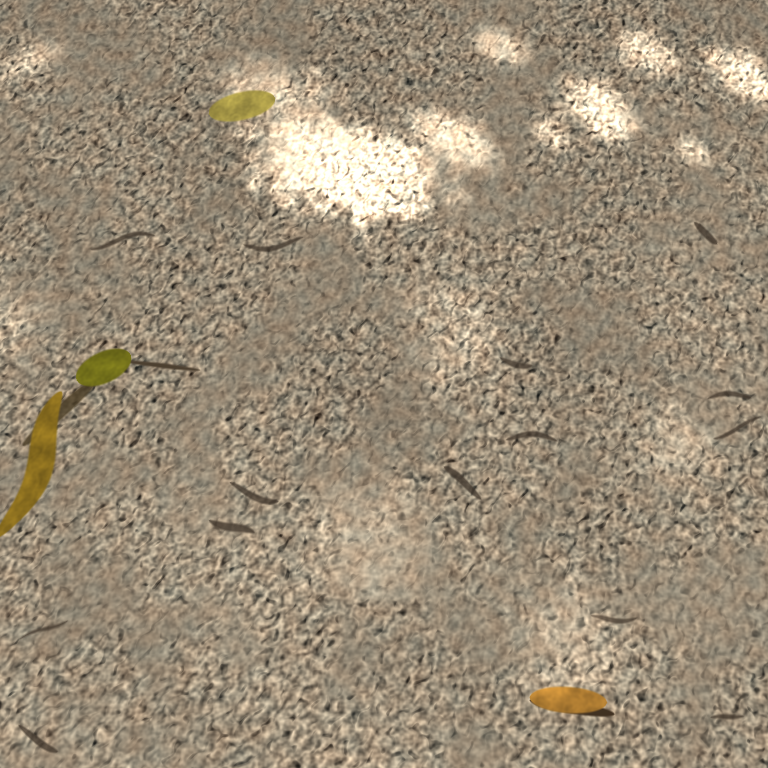
Write a WebGL 2 fragment shader that draws this texture.

```glsl
#version 300 es
precision highp float;
// Gritty stone ground in dappled sunlight, with a few fallen leaves and twigs.
// Stretched gradient noise makes the grains, soft warped ellipses the light,
// and tapered segments the litter.
uniform vec2 u_resolution;
out vec4 fragColor;

vec2 hash2(vec2 p) {
    vec3 a = fract(p.xyx * vec3(0.1031, 0.1030, 0.0973));
    a += dot(a, a.yzx + 33.33);
    return fract((a.xx + a.yz) * a.zy);
}

float cornerSlope(vec2 cell, vec2 offset) {
    float angle = 6.2832 * hash2(cell).x;
    return dot(vec2(cos(angle), sin(angle)), offset);
}

// Gradient noise, roughly -0.7 to 0.7
float noise(vec2 p) {
    vec2 i = floor(p), f = fract(p);
    vec2 s = f * f * f * (f * (f * 6.0 - 15.0) + 10.0);
    vec2 e = vec2(1.0, 0.0);
    return mix(mix(cornerSlope(i, f), cornerSlope(i + e, f - e), s.x),
               mix(cornerSlope(i + e.yx, f - e.yx), cornerSlope(i + 1.0, f - 1.0), s.x), s.y);
}

vec2 rotate(vec2 p, float angle) {
    float c = cos(angle), s = sin(angle);
    return vec2(c * p.x + s * p.y, c * p.y - s * p.x);
}

// Patch of sunlight with a ragged rim
float pool(vec2 p, vec2 size, float tilt, float ragged, float inner) {
    float r = length(rotate(p, tilt) / size) + ragged;
    return 1.0 - smoothstep(inner, 1.3, r);
}

// Coverage of a segment that tapers to both ends
float blade(vec2 p, vec2 a, vec2 b, float width) {
    vec2 axis = b - a;
    float h = clamp(dot(p - a, axis) / dot(axis, axis), 0.0, 1.0);
    float d = length(p - a - axis * h) - width * sqrt(4.0 * h * (1.0 - h));
    return 1.0 - smoothstep(-0.002, 0.002, d);
}

void main() {
    vec2 uv = gl_FragCoord.xy / u_resolution;

    // Grains shrink towards the far edge and lean to the upper right
    vec2 q = 100.0 * vec2((uv.x - 0.5) * (1.0 + 0.4 * uv.y), uv.y * (1.0 + 0.3 * uv.y)) + 200.0;
    vec2 g = rotate(q, 0.95) * vec2(0.78, 1.2);
    g += 0.7 * vec2(noise(q * 0.6 + 31.0), noise(q * 0.6 + 77.0));
    float patches = noise(uv * 7.0 + 12.0) + 0.6 * noise(uv * 17.0 + 50.0);
    float contrast = mix(0.5, 1.15, smoothstep(-0.4, 0.2, patches));
    float grain = noise(g) + 0.5 * noise(q * 1.7 + 90.0);
    float crevice = smoothstep(0.12, 0.5, noise(g * 0.9 + 140.0));
    float tone = 0.62 * grain - 0.38 * crevice + 0.07;

    vec3 color = vec3(0.57, 0.52, 0.445) * (1.0 + contrast * tone);
    color *= 1.03 - 0.1 * uv.y + 0.1 * noise(uv * 5.0 + 3.0);
    color += vec3(0.035, -0.01, -0.03) * noise(q * 0.35 + 60.0);

    // Twigs, scattered and mostly lying flat
    for (int i = 0; i < 14; i++) {
        vec2 start = hash2(vec2(float(i) * 7.0 + 3.0, 19.0));
        vec2 kind = hash2(vec2(float(i) * 5.0 + 1.0, 43.0));
        vec2 reach = rotate(vec2(0.03 + 0.06 * kind.x, 0.0), 1.4 * (kind.y - 0.4));
        float bend = 0.006 * sin(uv.x * 60.0 + float(i));
        float twig = blade(uv + vec2(0.0, bend), start * vec2(1.0, 0.75), start * vec2(1.0, 0.75) + reach, 0.002 + 0.004 * kind.y);
        color = mix(color, vec3(0.25, 0.21, 0.17), 0.75 * twig);
    }

    // Leaves: a long curled one, a green one with its stem, two small ones
    float shade = 1.0 + 0.25 * noise(uv * 45.0) + 0.12 * grain;
    vec2 curled = uv + vec2(0.012 * sin(uv.y * 30.0), 0.0);
    color = mix(color, vec3(0.28, 0.23, 0.14), 0.8 * blade(uv, vec2(0.03, 0.42), vec2(0.13, 0.51), 0.008));
    color = mix(color, vec3(0.54, 0.43, 0.12) * shade, blade(curled, vec2(0.0, 0.3), vec2(0.09, 0.49), 0.016));
    color = mix(color, vec3(0.3, 0.25, 0.19), blade(uv, vec2(0.16, 0.53), vec2(0.26, 0.518), 0.003));
    color = mix(color, vec3(0.44, 0.43, 0.1) * shade, blade(uv, vec2(0.1, 0.505), vec2(0.17, 0.538), 0.02));
    color = mix(color, vec3(0.25, 0.19, 0.13), blade(uv, vec2(0.69, 0.088), vec2(0.8, 0.07), 0.008));
    color = mix(color, vec3(0.66, 0.47, 0.19) * shade, blade(uv, vec2(0.69, 0.092), vec2(0.79, 0.085), 0.017));

    // Sunlight: two large pools, a row of small ones, a ring of faint ones
    float ragged = 0.45 * noise(uv * 22.0 + 8.0) + 0.3 * noise(uv * 50.0 + 5.0);
    float light = 1.15 * pool(uv - vec2(0.45, 0.782), vec2(0.135, 0.062), -0.25, ragged, 0.55);
    light = max(light, 0.7 * pool(uv - vec2(0.36, 0.88), vec2(0.085, 0.04), -0.1, ragged, 0.3));
    for (int i = 0; i < 7; i++) {
        float k = float(i);
        vec2 center = vec2(0.59 + 0.063 * k, 0.87 + 0.07 * sin(2.3 * k - 0.8));
        vec2 size = vec2(0.055, 0.03) * (0.85 + 0.3 * cos(k * 1.9));
        light = max(light, (0.75 + 0.2 * cos(k * 2.0)) * pool(uv - center, size, -0.5, ragged, 0.3));
    }
    for (int i = 0; i < 4; i++) {
        float k = float(i), angle = 2.0 + 1.5 * k;
        vec2 center = vec2(0.68, 0.37) + 0.21 * vec2(cos(angle), sin(angle));
        vec2 size = vec2(0.075, 0.085) * (1.0 + 0.3 * sin(k * 1.5));
        light = max(light, 0.33 * pool(uv - center, size, 0.3, ragged, 0.0));
    }
    light = max(light, 0.35 * pool(uv - vec2(0.02, 0.58), vec2(0.05), 0.0, ragged, 0.0));
    light = max(light, 0.4 * pool(uv - vec2(0.04, 0.92), vec2(0.05, 0.02), 0.5, ragged, 0.1));
    color *= 1.0 + light * vec3(0.95, 0.92, 0.91);

    // Pale olive leaf lying in the sun
    color = mix(color, vec3(0.66, 0.6, 0.28) * shade, blade(uv, vec2(0.272, 0.852), vec2(0.358, 0.872), 0.018));

    fragColor = vec4(clamp(color, 0.0, 1.0), 1.0);
}
```
